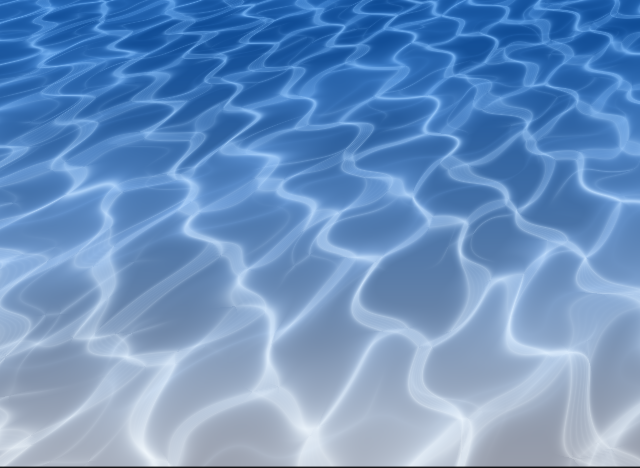
This texture is drawn by a WebGL 1 fragment shader. Its source:

```glsl
precision highp float;
// Rippling light on a shallow water floor that recedes to a deep blue distance.
// A skewed cellular net is laid on a perspective plane; several slightly
// shifted copies of its edges overlap into folded, silky ribbons of light.
uniform vec2 u_resolution;

vec2 hash2(vec2 p) {
  vec3 q = fract(p.xyx * vec3(0.1031, 0.1030, 0.0973));
  q += dot(q, q.yzx + 33.33);
  return fract((q.xx + q.yz) * q.zy);
}

float noise(vec2 p) {
  vec2 i = floor(p), f = fract(p);
  f = f * f * (3.0 - 2.0 * f);
  float low = mix(hash2(i).x, hash2(i + vec2(1.0, 0.0)).x, f.x);
  float high = mix(hash2(i + vec2(0.0, 1.0)).x, hash2(i + 1.0).x, f.x);
  return mix(low, high, f.y);
}

// x: gap between the two nearest cells, y: how far the edge crosses the long axis
vec2 cellEdge(vec2 p) {
  vec2 cell = floor(p), f = fract(p);
  vec2 nearA = vec2(0.0), nearB = vec2(0.0);
  float first = 9.0, second = 9.0;
  for (int j = -1; j <= 1; j++) {
    for (int i = -1; i <= 1; i++) {
      vec2 g = vec2(float(i), float(j));
      vec2 d = g + 0.29 + 0.42 * hash2(cell + g + 40.0) - f;
      float dist = sqrt(dot(d, d) + 0.65 * d.x * d.y);
      if (dist < first) {
        second = first;
        nearB = nearA;
        first = dist;
        nearA = d;
      } else if (dist < second) {
        second = dist;
        nearB = d;
      }
    }
  }
  vec2 across = nearB - nearA;
  return vec2(second - first, abs(across.x) / (length(across) + 0.001));
}

// Overlapping shifted edges: x is the sharp ribbon, y its wide glow
vec2 ribbons(vec2 q) {
  vec2 fold = vec2(noise(q * 1.3 + 7.0), noise(q * 1.1 + 31.0)) - 0.5;
  vec2 light = vec2(0.0);
  for (int i = 0; i < 7; i++) {
    float t = float(i) / 6.0 - 0.5;
    float rim = mix(0.15, 0.5, smoothstep(0.3, 0.5, abs(t)));
    vec2 edge = cellEdge(q + t * 0.6 * fold);
    light.x += rim * exp(-edge.x / 0.05) * mix(0.4, 1.0, edge.y);
    light.y += exp(-edge.x / 0.22) / 7.0;
  }
  return light;
}

void main() {
  vec2 uv = gl_FragCoord.xy / u_resolution;
  float x = (uv.x - 0.5) * u_resolution.x / u_resolution.y;

  // Perspective floor, then skewed cell coordinates
  float depth = 1.0 / (1.6 - uv.y);
  vec2 plane = vec2(x * depth, depth);
  vec2 q = vec2(dot(plane, vec2(4.53, 3.27)), dot(plane, vec2(3.53, -8.56)));

  // Bend straight edges into waves
  q += vec2(0.15, 0.08) * sin(q.yx * vec2(5.6, 4.1) + vec2(0.8, 2.1));
  q += 0.38 * (vec2(noise(q * 1.5), noise(q * 1.5 + 19.0)) - 0.5);
  vec2 light = ribbons(q);

  // Thin veils drawn out along the long axis of the cells
  vec2 drift = vec2(q.x * 0.6, q.y * 1.7 + 0.4 * noise(q * 1.2));
  float veil = pow(1.0 - abs(2.0 * noise(drift + 53.0) - 1.0), 5.0);
  vec2 thread = cellEdge(q * vec2(0.8, 1.15) + 0.5 * noise(q * 1.6 + 3.0) + 23.4);
  float strand = exp(-thread.x / 0.07) * mix(1.0, 0.5, thread.y);
  strand *= smoothstep(0.25, 0.75, noise(q * 1.7 + 61.0));
  float cloud = noise(q * 0.75 + 5.0);

  // Depth colours from near grey to distant blue
  float nearMix = smoothstep(-0.05, 0.62, uv.y);
  float farMix = smoothstep(0.45, 1.0, uv.y);
  vec3 floorTint = mix(vec3(0.60, 0.62, 0.67), vec3(0.28, 0.45, 0.66), nearMix);
  floorTint = mix(floorTint, vec3(0.06, 0.30, 0.59), farMix);
  vec3 glowTint = mix(vec3(0.80, 0.85, 0.91), vec3(0.49, 0.68, 0.92), nearMix);
  glowTint = mix(glowTint, vec3(0.22, 0.49, 0.80), farMix);
  vec3 lineTint = mix(vec3(0.97, 0.99, 1.0), vec3(0.80, 0.90, 1.0), nearMix);
  lineTint = mix(lineTint, vec3(0.48, 0.72, 0.97), farMix);

  float haze = light.y * 0.7 + veil * 0.22 + strand * 0.2 + (cloud - 0.4) * 0.55;
  vec3 color = mix(floorTint, glowTint, clamp(haze, 0.0, 1.0));
  float line = light.x * 0.8 + strand * 0.22;
  color = mix(color, lineTint, 1.0 - exp(-1.3 * line));

  // Dark lower border
  color *= mix(0.1, 1.0, smoothstep(0.001, 0.005, uv.y));
  gl_FragColor = vec4(color, 1.0);
}
```
